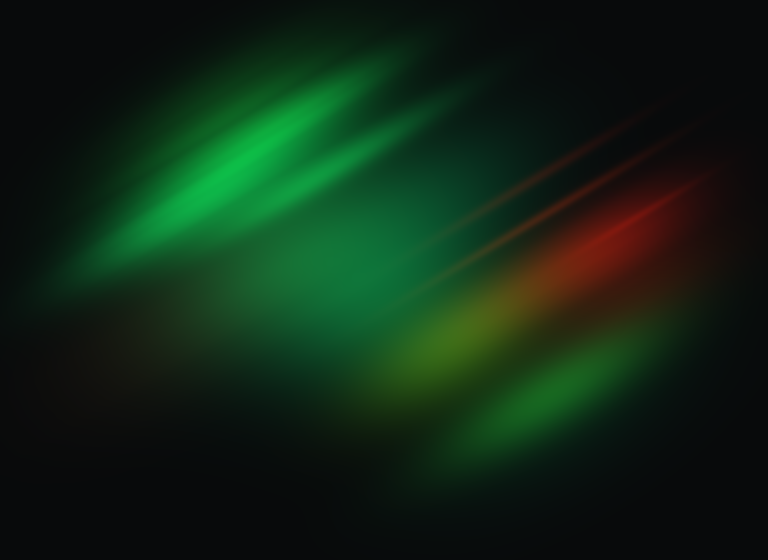
Give the GLSL for this background, as a Shadertoy shader.

```glsl
// Soft diagonal light smears in green and red over a near-black field.
// Each smear is a stretched Gaussian in a tilted frame; value noise across
// the tilt adds the fine brushed streaks. Lengths are in canvas heights.

const float TILT = 0.54;
const vec3 NIGHT = vec3(0.030, 0.038, 0.043);

float hash(float n) {
    return fract(sin(n * 127.1) * 43758.5453);
}

float noise(float x) {
    float cell = floor(x);
    return mix(hash(cell), hash(cell + 1.0), smoothstep(0.0, 1.0, x - cell));
}

// Coordinates along and across the smear direction.
vec2 tilt(vec2 p, float angle) {
    float c = cos(angle), s = sin(angle);
    return vec2(c * p.x + s * p.y, c * p.y - s * p.x);
}

// Gaussian smear with separate radii along and across the tilt.
float smear(vec2 p, vec2 centre, vec2 radii) {
    vec2 q = tilt(p - centre, TILT) / radii;
    return exp(-dot(q, q));
}

// Brightness variation that is constant along the tilt.
float brushed(vec2 p, float frequency, float depth) {
    float across = tilt(p, TILT).y * frequency;
    float grain = 0.65 * noise(across) + 0.35 * noise(across * 2.3 + 17.0);
    return 1.0 + depth * (grain - 0.5);
}

// Vivid green at the upper left.
vec3 brightGreen(vec2 p) {
    vec3 light = vec3(0.00, 0.42, 0.15) * smear(p, vec2(0.425, 0.690), vec2(0.25, 0.075));
    light += vec3(0.01, 0.20, 0.08) * smear(p, vec2(0.285, 0.595), vec2(0.19, 0.045));
    light += vec3(0.01, 0.20, 0.06) * smear(p, vec2(0.552, 0.804), vec2(0.18, 0.030));
    light += vec3(0.02, 0.25, 0.06) * smear(p, vec2(0.410, 0.790), vec2(0.24, 0.090));
    light += vec3(0.01, 0.26, 0.09) * smear(p, vec2(0.600, 0.703), vec2(0.22, 0.027));
    return light;
}

// Broad emerald body turning to olive, with a separate lower patch.
vec3 deepGreen(vec2 p) {
    vec3 light = vec3(0.02, 0.35, 0.14) * smear(p, vec2(0.530, 0.555), vec2(0.24, 0.125));
    light += vec3(0.01, 0.29, 0.13) * smear(p, vec2(0.680, 0.460), vec2(0.21, 0.110));
    light += vec3(0.00, 0.11, 0.06) * smear(p, vec2(0.800, 0.650), vec2(0.20, 0.120));
    light += vec3(0.12, 0.29, 0.02) * smear(p, vec2(0.810, 0.375), vec2(0.19, 0.085));
    light += vec3(0.05, 0.31, 0.06) * smear(p, vec2(0.985, 0.297), vec2(0.22, 0.060));
    light += vec3(0.00, 0.06, 0.03) * smear(p, vec2(1.010, 0.250), vec2(0.26, 0.110));
    return light;
}

// Red patch, its thin filaments and faint brown halos.
vec3 warmGlow(vec2 p) {
    vec3 light = vec3(0.38, 0.03, 0.01) * smear(p, vec2(1.080, 0.562), vec2(0.17, 0.065));
    light += vec3(0.13, 0.03, 0.00) * smear(p, vec2(1.140, 0.470), vec2(0.18, 0.065));
    light += vec3(0.13, 0.05, 0.00) * smear(p, vec2(0.900, 0.460), vec2(0.18, 0.055));
    light += vec3(0.07, 0.03, 0.01) * smear(p, vec2(0.330, 0.430), vec2(0.26, 0.120));
    light += vec3(0.14, 0.01, 0.00) * smear(p, vec2(0.950, 0.677), vec2(0.19, 0.010));
    light += vec3(0.20, 0.03, 0.00) * smear(p, vec2(0.970, 0.615), vec2(0.21, 0.009));
    light += vec3(0.11, 0.01, 0.00) * smear(p, vec2(1.150, 0.620), vec2(0.11, 0.007));
    return light;
}

void mainImage(out vec4 fragColor, in vec2 fragCoord) {
    vec2 p = fragCoord / iResolution.y;
    vec3 color = NIGHT;
    color += brightGreen(p) * brushed(p, 42.0, 0.16);
    color += deepGreen(p) * brushed(p, 14.0, 0.06);
    color += warmGlow(p) * brushed(p, 50.0, 0.16);
    fragColor = vec4(clamp(color, 0.0, 1.0), 1.0);
}
```
